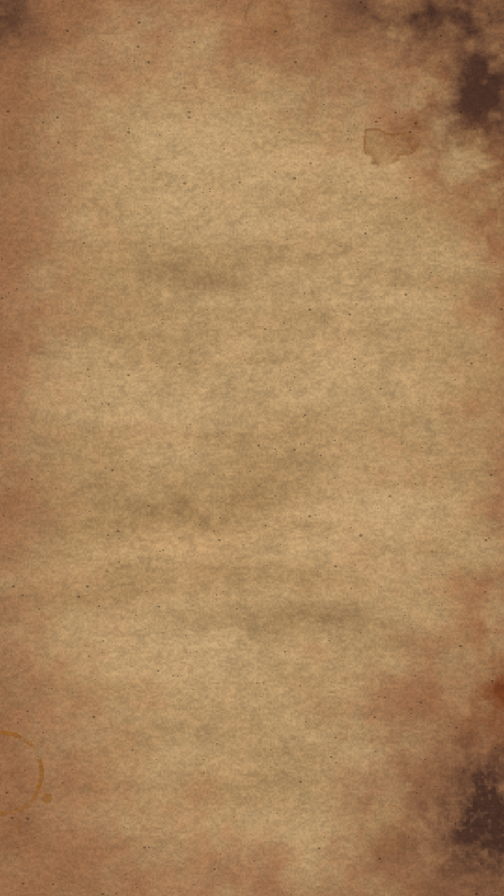
Write a Shadertoy shader that draws this texture.

```glsl
// Aged parchment: a pale, fibrous sheet with warm uneven edges and scorched corners.
// Layered value noise warps soft elliptical stains, creases, drip outlines and a cup ring.
// Coordinates span the canvas width: x is 0..1 and y is 0..1.78, from the lower left.

float hash(vec2 p) {
    vec3 q = fract(vec3(p.xyx) * 0.1031);
    q += dot(q, q.yzx + 33.33);
    return fract((q.x + q.y) * q.z);
}

float noise(vec2 p) {
    vec2 i = floor(p), f = fract(p);
    f = f * f * (3.0 - 2.0 * f);
    return mix(mix(hash(i), hash(i + vec2(1, 0)), f.x),
               mix(hash(i + vec2(0, 1)), hash(i + vec2(1, 1)), f.x), f.y);
}

float fbm(vec2 p) {
    float sum = 0.0, amp = 0.5;
    for (int i = 0; i < 5; i++) {
        sum += amp * noise(p);
        p = mat2(1.6, 1.2, -1.2, 1.6) * p + 17.3;
        amp *= 0.55;
    }
    return sum / 1.055;
}

// Soft elliptical patch, 1 at its centre
float blot(vec2 p, vec2 centre, vec2 size) {
    vec2 d = (p - centre) / size;
    return exp(-dot(d, d));
}

// Horizontal fold shadow with a slope
float crease(vec2 p, vec2 centre, vec2 size, float slope) {
    p.y -= slope * (p.x - centre.x);
    return blot(p, centre, size);
}

// Dried liquid: x is the pale fill, y is the dark rim
vec2 driedStain(vec2 p, vec2 centre, vec2 size, float wobble) {
    float d = (length((p - centre) / size) - 1.0) * min(size.x, size.y) + wobble;
    return vec2(smoothstep(0.006, -0.006, d), exp(-d * d / 0.000012));
}

// Scattered flecks, one per grid cell, most of them left out
float flecks(vec2 p, float cells, float share) {
    vec2 g = p * cells, id = floor(g);
    vec2 centre = 0.3 + 0.4 * vec2(hash(id + 3.1), hash(id + 8.7));
    float radius = mix(0.12, 0.26, hash(id + 5.3));
    float d = length((fract(g) - centre) * vec2(0.8, 1.0));
    return step(1.0 - share, hash(id)) * smoothstep(radius + 0.12, radius - 0.12, d);
}

void mainImage(out vec4 fragColor, in vec2 fragCoord) {
    vec2 p = fragCoord / iResolution.x;
    float top = iResolution.y / iResolution.x;
    float cloud = fbm(p * 4.0 + 2.0);
    float mottle = fbm(p * 13.0 + 31.0);
    float rough = fbm(p * 42.0 + 11.0);
    float streak = fbm(p * vec2(5.0, 22.0) + 9.0);
    vec2 w = p + 0.20 * (vec2(cloud, fbm(p * 5.0 + 50.0)) - 0.5)
               + 0.09 * (vec2(mottle, fbm(p * 17.0 + 70.0)) - 0.5);

    // Pale sheet
    vec3 col = mix(vec3(0.685, 0.545, 0.37), vec3(0.74, 0.61, 0.435),
                   smoothstep(0.25, 0.75, 0.5 * cloud + 0.5 * streak));

    // Warm ageing that creeps in from the edges
    float edge = 0.75 * exp(-max(w.x, 0.0) / 0.13) + 0.75 * exp(-max(1.0 - w.x, 0.0) / 0.10)
               + 0.7 * exp(-max(w.y, 0.0) / 0.17) + 0.8 * exp(-max(top - w.y, 0.0) / 0.15);
    edge += 0.35 * blot(w, vec2(0.08, 1.3), vec2(0.16, 0.4))
          + 0.55 * blot(w, vec2(0.88, 0.28), vec2(0.22, 0.27))
          + 0.35 * blot(w, vec2(0.1, 0.3), vec2(0.22, 0.22))
          + 0.4 * blot(w, vec2(0.75, 1.65), vec2(0.25, 0.13));
    float aged = smoothstep(0.1, 1.15, edge + 0.9 * (mottle - 0.5) + 0.35 * (rough - 0.5));
    col = mix(col, vec3(0.56, 0.375, 0.25), 0.85 * aged);

    // Fold shadows and the lighter band beneath them
    float fold = 0.7 * crease(w, vec2(0.43, 1.21), vec2(0.12, 0.035), 0.0)
               + 0.7 * crease(w, vec2(0.30, 0.765), vec2(0.24, 0.035), 0.15)
               + 0.6 * crease(w, vec2(0.66, 0.54), vec2(0.22, 0.035), -0.12)
               + 0.3 * crease(w, vec2(0.75, 0.92), vec2(0.3, 0.02), 0.02);
    col *= 1.0 - vec3(0.12, 0.14, 0.17) * fold;
    col *= 1.0 + 0.05 * crease(w, vec2(0.35, 0.68), vec2(0.35, 0.04), 0.12);

    // Rust, then scorched corners broken up by rough noise
    float patchy = clamp(0.6 + 1.6 * (mottle - 0.5) + 1.3 * (rough - 0.5), 0.1, 1.1);
    float rust = 0.9 * blot(w, vec2(1.0, 0.43), vec2(0.06, 0.13))
               + 0.5 * blot(w, vec2(0.84, 1.60), vec2(0.03, 0.10))
               + 0.5 * blot(w, vec2(0.96, 1.43), vec2(0.09, 0.1));
    col = mix(col, vec3(0.43, 0.20, 0.09), clamp(rust * patchy, 0.0, 0.8));
    float scorch = 1.0 * blot(w, vec2(0.97, 1.62), vec2(0.10, 0.17))
                 + 0.9 * blot(w, vec2(0.83, 1.77), vec2(0.15, 0.06))
                 + 0.8 * blot(w, vec2(0.0, 1.76), vec2(0.07, 0.06))
                 + 1.4 * blot(w, vec2(1.04, 0.14), vec2(0.09, 0.16))
                 + 0.4 * blot(w, vec2(0.92, 0.1), vec2(0.12, 0.15));
    col = mix(col, vec3(0.25, 0.16, 0.13), clamp(scorch * patchy, 0.0, 0.88));

    // Dried drips near the top and the lower right, with uneven rims
    float wobble = 0.07 * (mottle - 0.5) + 0.02 * (rough - 0.5);
    vec2 drip = driedStain(p, vec2(0.775, 1.49), vec2(0.06, 0.04), wobble)
              + 0.7 * driedStain(p, vec2(0.53, 1.735), vec2(0.05, 0.06), wobble)
              + 0.5 * driedStain(p, vec2(0.77, 0.12), vec2(0.05, 0.045), wobble);
    drip.y *= smoothstep(0.3, 0.65, fbm(p * 24.0 + 5.0));
    col = mix(col, vec3(0.48, 0.29, 0.14), clamp(0.22 * drip.x + 0.45 * drip.y, 0.0, 0.7));

    // Cup ring cut by the left edge, with two splashes
    float ringDist = abs(length(p - vec2(0.0, 0.243)) - 0.081 + 0.014 * (mottle - 0.5));
    float ring = smoothstep(0.006, 0.002, ringDist) * smoothstep(0.2, 0.75, rough) * 0.9;
    ring += 0.5 * smoothstep(0.013, 0.008, length(p - vec2(0.093, 0.194)));
    ring += 0.25 * smoothstep(0.011, 0.005, length(p - vec2(0.035, 0.139)));
    col = mix(col, vec3(0.57, 0.35, 0.13), clamp(ring, 0.0, 0.75));

    // Fibre and grain, fine dark flecks, pale wear over the dark lower corner
    float grain = noise(p * 270.0) - 0.5 + 0.8 * (noise(p * vec2(95.0, 180.0) + 40.0) - 0.5);
    col *= 1.0 + 0.12 * grain + 0.14 * (rough - 0.5) + 0.12 * (mottle - 0.5) + 0.06 * (streak - 0.5);
    col *= 1.0 - 0.28 * flecks(p, 100.0, 0.008) - 0.2 * flecks(p + 4.0, 150.0, 0.012);
    float wear = smoothstep(0.6, 0.85, noise(p * 140.0 + 7.0)) * blot(p, vec2(0.9, 0.17), vec2(0.13, 0.2));
    col = mix(col, vec3(0.62, 0.45, 0.33), 0.3 * wear);
    fragColor = vec4(clamp(col, 0.0, 1.0), 1.0);
}
```
